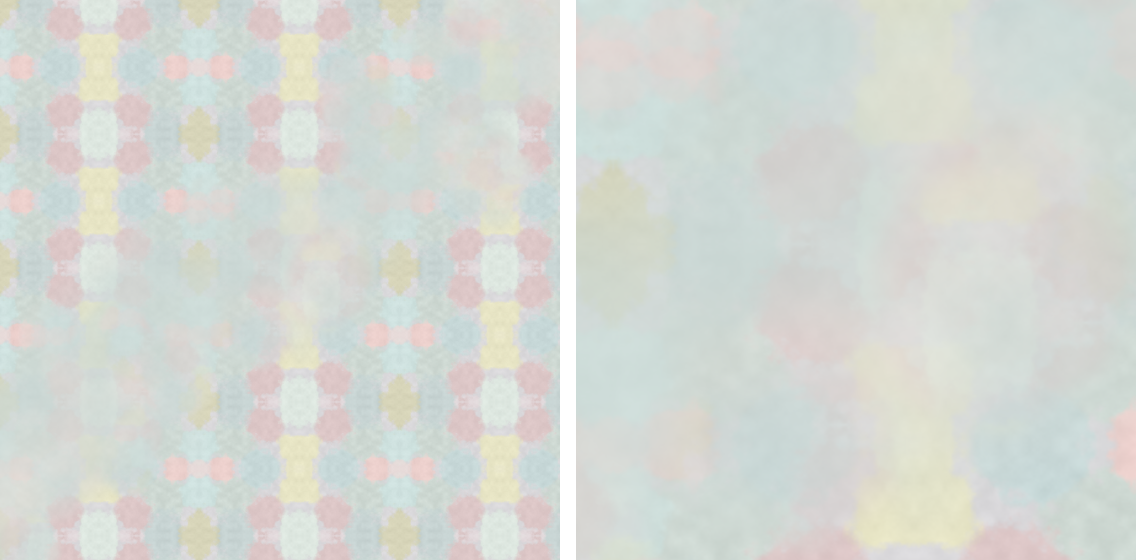
Left, the full canvas; right, a detail of the centre.
This pattern is drawn by a three.js fragment shader. Its source:

```glsl
#define PERIOD vec2(0.358, 0.2391)
#define CENTRE vec2(0.3555, 0.7604)
#define RAGGED 0.9
#define MOTTLE 0.07
#define PATCHES 26
#define PATCH_OPACITY 0.55
#define WASH_OPACITY 0.72
#define GROUND vec3(0.845, 0.84, 0.85)

varying vec2 vUv;

float hash(vec2 p) {
  return fract(sin(dot(p, vec2(127.1, 311.7))) * 43758.5453);
}

float noise(vec2 p) {
  vec2 i = floor(p);
  vec2 f = fract(p);
  f = f * f * (3.0 - 2.0 * f);
  return mix(mix(hash(i), hash(i + vec2(1.0, 0.0)), f.x),
             mix(hash(i + vec2(0.0, 1.0)), hash(i + vec2(1.0, 1.0)), f.x), f.y);
}

float fbm(vec2 p) {
  float sum = 0.0;
  float amp = 0.5;
  for (int i = 0; i < 4; i++) {
    sum += amp * noise(p);
    p = p * 2.03 + 17.3;
    amp *= 0.5;
  }
  return sum / 0.9375;
}

// Lays one ragged watercolour blot over the colour below.
void blot(inout vec3 paint, vec2 q, vec2 centre, vec2 radius, float rag, vec3 tint, float opacity) {
  float d = length((q - centre) / radius) - 1.0 + rag;
  paint = mix(paint, tint, opacity * (1.0 - smoothstep(-0.22, 0.14, d)));
}

// Mirrored tile of blots; q is the folded distance from the tile centre.
vec3 motif(vec2 p) {
  vec2 q = abs(mod(p - CENTRE + 0.5 * PERIOD, PERIOD) - 0.5 * PERIOD);
  vec2 side = 0.5 * PERIOD;
  float rag = RAGGED * (fbm(q * 85.0) - 0.5);
  vec3 paint = GROUND + 0.05 * (fbm(q * 35.0 + 5.0) - 0.5);

  // cool leaves
  blot(paint, q, vec2(0.062, 0.072), vec2(0.050, 0.036), rag, vec3(0.80, 0.85, 0.82), 0.85);
  blot(paint, q, vec2(0.065, 0.0), vec2(0.038, 0.044), rag, vec3(0.775, 0.83, 0.825), 0.9);
  blot(paint, q, vec2(0.0, 0.078), vec2(0.032, 0.034), rag, vec3(0.81, 0.89, 0.88), 0.9);
  blot(paint, q, vec2(0.109, side.y), vec2(0.038, 0.038), rag, vec3(0.78, 0.85, 0.85), 0.95);

  // pink blooms and the pale star between them
  blot(paint, q, vec2(0.125, 0.0), vec2(0.026, 0.015), rag, vec3(0.90, 0.86, 0.87), 0.9);
  blot(paint, q, vec2(0.118, 0.043), vec2(0.033, 0.036), rag, vec3(0.865, 0.775, 0.775), 0.95);
  blot(paint, q, vec2(side.x, 0.0), vec2(0.038, 0.052), rag, vec3(0.875, 0.915, 0.885), 0.95);
  blot(paint, q, vec2(0.040, side.y), vec2(0.025, 0.022), rag, vec3(0.925, 0.81, 0.795), 0.95);
  blot(paint, q, vec2(0.0, side.y), vec2(0.024, 0.014), rag, vec3(0.91, 0.85, 0.84), 0.8);

  // yellow hourglass and olive oval
  blot(paint, q, vec2(side.x, side.y), vec2(0.032, 0.035), rag, vec3(0.91, 0.90, 0.79), 1.0);
  blot(paint, q, vec2(side.x, 0.085), vec2(0.044, 0.032), rag, vec3(0.905, 0.895, 0.77), 1.0);
  blot(paint, q, vec2(0.0), vec2(0.032, 0.049), rag, vec3(0.84, 0.83, 0.715), 0.95);

  // pigment grain
  return paint + MOTTLE * (fbm(q * 110.0 + 31.0) - 0.5);
}

// Diagonal strip that the worn areas follow.
float stripHeight(float x) {
  return 0.19 + 0.72 * x;
}

void main() {
  vec2 p = vUv;
  vec3 color = motif(p);

  // cloudy wash, wandering around the strip
  float wander = fbm(p * 5.0 + 3.0) - 0.5;
  float away = abs(p.y - stripHeight(p.x)) + 0.32 * wander;
  float worn = 1.0 - smoothstep(0.06, 0.21, away);
  vec3 cloud = mix(vec3(0.80, 0.85, 0.835), vec3(0.88, 0.87, 0.845), smoothstep(0.3, 0.7, fbm(p * 7.0 + 40.0)));
  cloud += 0.05 * (fbm(p * 24.0) - 0.5);
  color = mix(color, cloud, WASH_OPACITY * worn);

  // scattered oval patches showing displaced pieces of the tile
  for (int i = 0; i < PATCHES; i++) {
    float id = float(i);
    float x = hash(vec2(id, 1.0));
    vec2 centre = vec2(x, stripHeight(x) + 0.42 * (hash(vec2(id, 2.0)) - 0.5));
    vec2 radius = 0.045 + 0.055 * vec2(hash(vec2(id, 3.0)), hash(vec2(id, 4.0)));
    float d = length((p - centre) / radius);
    if (d < 1.2) {
      vec2 shift = vec2(hash(vec2(id, 5.0)), hash(vec2(id, 6.0))) * PERIOD;
      float edge = 1.0 - smoothstep(0.65, 1.0, d + 0.4 * (fbm(p * 22.0 + id) - 0.5));
      vec3 patchColor = mix(motif(p + shift), cloud, 0.45);
      color = mix(color, patchColor, PATCH_OPACITY * edge);
    }
  }

  gl_FragColor = vec4(clamp(color, 0.0, 1.0), 1.0);
}
```
